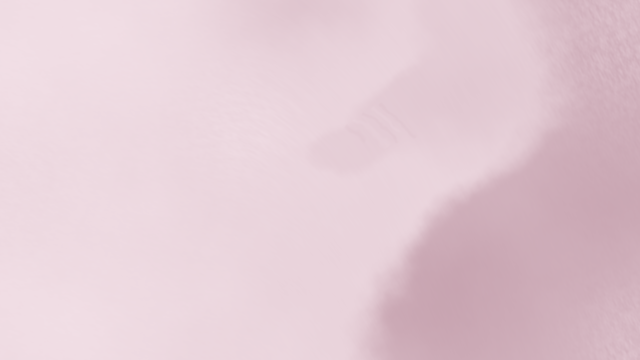
Reproduce this background procedurally as a Shadertoy shader.

```glsl
// Soft pink watercolour wash with mauve clouds and dry-brush grain
#define PALE vec3(0.952, 0.882, 0.908)
#define MAUVE vec3(0.775, 0.632, 0.682)
#define EDGE_SOFTNESS 0.065
#define EDGE_FRAY 0.11
#define GRAIN_SCALE 130.0
#define GRAIN_STRENGTH 0.42
#define MOTTLE 0.09
#define STROKES 5

float hash(vec2 p) {
    return fract(sin(dot(p, vec2(127.1, 311.7))) * 43758.5453);
}

float noise(vec2 p) {
    vec2 i = floor(p), f = fract(p);
    f = f * f * (3.0 - 2.0 * f);
    return mix(mix(hash(i), hash(i + vec2(1, 0)), f.x),
               mix(hash(i + vec2(0, 1)), hash(i + vec2(1, 1)), f.x), f.y);
}

float fbm(vec2 p) {
    float sum = 0.0, amp = 0.5;
    for (int i = 0; i < 5; i++) {
        sum += amp * noise(p);
        p = mat2(1.6, 1.2, -1.2, 1.6) * p + 7.3;
        amp *= 0.5;
    }
    return sum;
}

// Soft elliptical spot of pigment
float spot(vec2 p, vec2 centre, vec2 radius) {
    vec2 q = (p - centre) / radius;
    return exp(-dot(q, q));
}

float segment(vec2 p, vec2 a, vec2 b) {
    vec2 ap = p - a, ab = b - a;
    return length(ap - ab * clamp(dot(ap, ab) / dot(ab, ab), 0.0, 1.0));
}

// Noise drawn out along a brush direction
float bristles(vec2 p, float angle) {
    float c = cos(angle), s = sin(angle);
    vec2 q = vec2(c * p.x + s * p.y, c * p.y - s * p.x);
    return 0.6 * noise(q * GRAIN_SCALE * vec2(0.45, 1.0))
         + 0.4 * noise(q * GRAIN_SCALE * vec2(1.0, 1.7) + 31.0);
}

void mainImage(out vec4 fragColor, in vec2 fragCoord) {
    vec2 p = fragCoord / iResolution.y;
    p.x += 0.5 * (16.0 / 9.0 - iResolution.x / iResolution.y);

    // Fray the outlines of the washes
    vec2 fray = vec2(fbm(p * 9.0), fbm(p * 9.0 + 40.0)) - 0.48;
    vec2 w = p + EDGE_FRAY * fray;

    // Pale ground, slightly deeper towards the middle
    float tone = 0.15 + 0.06 * smoothstep(0.3, 1.0, p.x);
    tone -= 0.09 * spot(p, vec2(0.12, 0.88), vec2(0.42, 0.30));
    tone -= 0.09 * spot(p, vec2(0.14, 0.08), vec2(0.32, 0.20));
    tone += 0.22 * spot(w, vec2(0.82, 1.0), vec2(0.20, 0.12));

    // Middle wash with its lower left lobe
    float middleEdge = 0.99 + 0.18 * smoothstep(0.66, 0.86, w.y);
    float middle = smoothstep(-0.025, 0.05, w.x - middleEdge)
                 * smoothstep(0.50, 0.70, w.y);
    tone += middle * (0.08 + 0.09 * spot(p, vec2(1.25, 0.72), vec2(0.28, 0.20)));
    float lobe = length((w - vec2(1.0, 0.59)) / vec2(0.13, 0.075));
    tone += 0.10 * (1.0 - smoothstep(0.65, 1.15, lobe)) * (1.0 - middle);

    // Mauve cloud sweeping from the bottom centre to the upper right
    float cloudEdge = 0.98 + 0.10 * smoothstep(0.0, 0.3, w.y)
                    + 0.44 * smoothstep(0.25, 0.75, w.y)
                    - 0.04 * smoothstep(0.82, 1.0, w.y);
    float cloud = smoothstep(-EDGE_SOFTNESS, 1.6 * EDGE_SOFTNESS, w.x - cloudEdge);
    float depth = 0.74
                + 0.22 * spot(w, vec2(1.24, 0.19), vec2(0.23, 0.20))
                + 0.16 * spot(w, vec2(1.69, 0.46), vec2(0.20, 0.25))
                - 0.14 * spot(p, vec2(1.78, 1.0), vec2(0.26, 0.28))
                - 0.18 * spot(p, vec2(1.78, 0.0), vec2(0.20, 0.18));
    tone = mix(tone, depth, cloud);

    // Diagonal brush marks beside the lobe
    for (int i = 0; i < STROKES; i++) {
        float k = float(i);
        vec2 start = vec2(0.98 + 0.025 * k, 0.655 + 0.011 * k);
        vec2 end = start + vec2(0.085, -0.085) * (0.6 + 0.5 * hash(vec2(k, 3.0)));
        float mark = 1.0 - smoothstep(0.001, 0.009, segment(p + 0.08 * fray, start, end));
        tone += mark * mix(0.055, -0.045, mod(k, 2.0));
    }

    // Cloudy mottling and dry-brush grain
    tone += MOTTLE * (fbm(p * 5.0 + 12.0) - 0.48);
    float grain = bristles(p, mix(-0.35, -1.1, smoothstep(0.6, 1.6, p.x))) - 0.5;
    float dry = 0.06
              + 0.20 * spot(p, vec2(0.68, 0.65), vec2(0.16, 0.16))
              + 0.10 * spot(p, vec2(0.0, 0.50), vec2(0.22, 0.22))
              + 0.75 * spot(p, vec2(1.74, 0.92), vec2(0.19, 0.26))
              + 0.65 * spot(p, vec2(1.78, 0.03), vec2(0.15, 0.17))
              + 0.20 * cloud * (1.0 - cloud);
    tone += GRAIN_STRENGTH * dry * grain;
    tone -= 0.05 * spot(p, vec2(0.68, 0.65), vec2(0.12, 0.15));

    fragColor = vec4(mix(PALE, MAUVE, clamp(tone, 0.0, 1.1)), 1.0);
}
```
